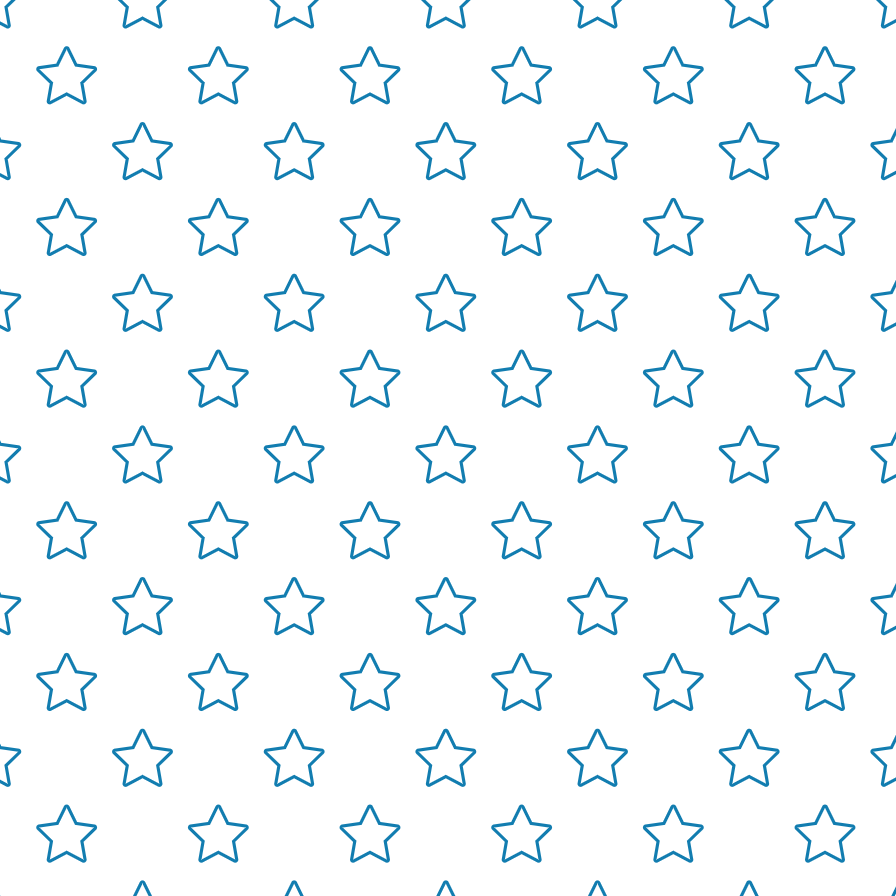
This pattern is drawn by a WebGL 2 fragment shader. Its source:

```glsl
#version 300 es
precision highp float;

#define PITCH 0.16927
#define STAR_CENTER vec2(0.0744, 0.9129)
#define TIP_RADIUS 0.0321
#define NOTCH_RADIUS 0.0160
#define CORNER_ROUNDING 0.00165
#define LINE_WIDTH 0.0035
#define LINE_COLOR vec3(0.07, 0.49, 0.69)
#define PAPER_COLOR vec3(1.0)

uniform vec2 u_resolution;
out vec4 fragColor;

const float HALF_SECTOR = radians(36.0);

// Signed distance to an upright five-pointed star, negative inside
float starDistance(vec2 p) {
    // Fold the plane into one half of a point
    float angle = mod(atan(p.x, p.y) + HALF_SECTOR, 2.0 * HALF_SECTOR) - HALF_SECTOR;
    vec2 folded = length(p) * vec2(sin(abs(angle)), cos(angle));

    // Edge from the tip to the neighbouring notch
    vec2 tip = vec2(0.0, TIP_RADIUS);
    vec2 edge = NOTCH_RADIUS * vec2(sin(HALF_SECTOR), cos(HALF_SECTOR)) - tip;
    vec2 fromTip = folded - tip;
    float along = clamp(dot(fromTip, edge) / dot(edge, edge), 0.0, 1.0);
    float side = edge.x * fromTip.y - edge.y * fromTip.x;
    return length(fromTip - along * edge) * (side < 0.0 ? -1.0 : 1.0);
}

// Distance to the nearest star on two interleaved square grids
float staggeredStars(vec2 p) {
    float nearest = 1.0;
    for (int grid = 0; grid < 2; grid++) {
        vec2 cell = (p - STAR_CENTER) / PITCH + 0.5 * float(grid);
        vec2 local = (fract(cell + 0.5) - 0.5) * PITCH;
        nearest = min(nearest, starDistance(local));
    }
    return nearest;
}

void main() {
    float pixel = 1.0 / u_resolution.y;
    vec2 p = gl_FragCoord.xy * pixel;

    // Rounded outline with a one-pixel soft edge
    float outline = abs(staggeredStars(p) - CORNER_ROUNDING) - 0.5 * LINE_WIDTH;
    float ink = clamp(0.5 - outline / pixel, 0.0, 1.0);
    fragColor = vec4(mix(PAPER_COLOR, LINE_COLOR, ink), 1.0);
}
```
